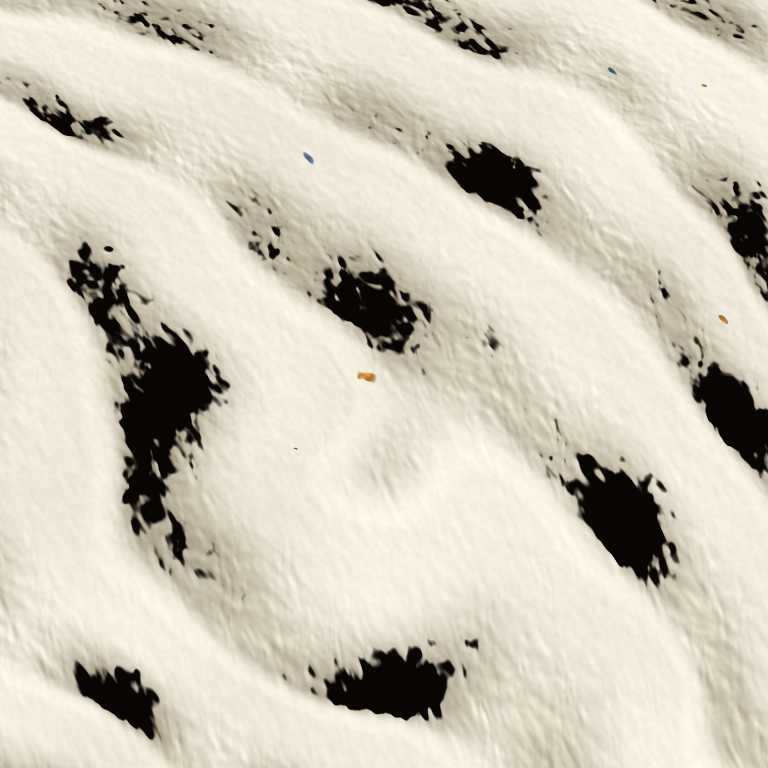
Write a Shadertoy shader that draws this texture.

```glsl
const vec3 SUNLIT = vec3(0.945, 0.925, 0.867);
const vec3 TAN_SHADE = vec3(0.52, 0.475, 0.365);
const vec3 BLACK_SHADOW = vec3(0.03, 0.02, 0.01);
const vec3 ORANGE_CHIP = vec3(0.72, 0.48, 0.22);
const vec3 BLUE_CHIP = vec3(0.36, 0.47, 0.58);

float hash(vec2 p) {
    vec3 h = fract(vec3(p.xyx) * 0.1031);
    h += dot(h, h.yzx + 33.33);
    return fract((h.x + h.y) * h.z);
}

float noise(vec2 p) {
    vec2 cell = floor(p), f = fract(p);
    f = f * f * (3.0 - 2.0 * f);
    float low = mix(hash(cell), hash(cell + vec2(1, 0)), f.x);
    float high = mix(hash(cell + vec2(0, 1)), hash(cell + vec2(1, 1)), f.x);
    return mix(low, high, f.y);
}

// Slanted pits, longer than wide
float sandGrain(vec2 ground) {
    vec2 axes = vec2(0.86 * ground.x - 0.5 * ground.y,
                     0.5 * ground.x + 0.86 * ground.y);
    vec2 p = axes * vec2(112.0, 60.0);
    p += 1.1 * noise(p * 0.4);
    return 0.72 * noise(p) + 0.28 * noise(p * 2.1 + 17.0);
}

// Slow rise to the lee face, then a crisp fall at the crest
float rippleProfile(float t) {
    return smoothstep(0.17, 0.64, t) * (1.0 - smoothstep(0.77, 0.90, t));
}

// Shadow strength along one ripple, from long and short patches
float shadowPatch(float along, float ripple, vec2 p) {
    float phase = 6.283 * hash(vec2(ripple, 4.7));
    float drift = 3.0 * noise(p * 3.1 + 9.0);
    float longPatch = cos(13.0 * along + phase + drift);
    float shortPatch = cos(31.0 * along + 2.3 * phase - drift);
    return 0.5 + 0.33 * longPatch + 0.17 * shortPatch;
}

vec3 addChip(vec3 color, vec2 p, float id) {
    vec2 center = vec2(hash(vec2(id, 1.3)), hash(vec2(id, 8.1)));
    float size = mix(0.004, 0.018, pow(hash(vec2(id, 5.9)), 2.0));
    float angle = mix(0.1, 0.9, hash(vec2(id, 3.4)));
    vec2 d = p - center;
    d = vec2(cos(angle) * d.x + sin(angle) * d.y,
             cos(angle) * d.y - sin(angle) * d.x);
    float dist = length(d * vec2(1.0, 2.3)) / size;
    dist += 0.7 * (noise(p * 150.0) - 0.5);
    vec3 chip = mix(ORANGE_CHIP, BLUE_CHIP, step(0.65, hash(vec2(id, 6.6))));
    chip *= 0.6 + 0.8 * noise(p * 140.0);
    return mix(color, chip, 1.0 - smoothstep(0.6, 1.1, dist));
}

void mainImage(out vec4 fragColor, in vec2 fragCoord) {
    // Top-down coordinates; the log narrows ripples with distance
    vec2 p = fragCoord / iResolution.xy;
    p.y = 1.0 - p.y;
    vec2 ground = vec2(p.x, log(p.y + 0.55));

    // Ripples
    float across = 3.4 * (ground.y - 0.85 * ground.x);
    across += 1.1 * (noise(p * 2.6 + 3.0) - 0.5);
    across += 0.26 * (noise(p * 8.0) - 0.5);
    float t = fract(across);
    float face = rippleProfile(t);
    float along = dot(p, vec2(0.8, 0.54));
    float shadow = shadowPatch(along, floor(across), p);

    // Sunlit sand with pitted tan slopes
    float grain = sandGrain(ground);
    float relief = grain - sandGrain(ground + vec2(0.003, -0.004));
    float slope = face * sqrt(face);
    float shade = slope * (0.08 + 0.72 * shadow);
    shade += 0.10 * (noise(p * 6.0 + 21.0) - 0.5);
    shade += relief * (0.11 + 0.42 * face);
    vec3 color = mix(SUNLIT, TAN_SHADE, clamp(shade, -0.1, 1.2));
    float crest = smoothstep(0.85, 0.93, t) * (1.0 - smoothstep(0.94, 1.0, t));
    color += 0.025 * crest + 0.02 * (noise(p * 210.0) - 0.5);

    // Black shadows that break into pits at their borders
    float strength = mix(1.0, 1.65, noise(p * 4.3 + 13.0));
    float depth = face * shadow * strength + 0.85 * (grain - 0.5);
    depth += 0.22 * (noise(p * 22.0 + 5.0) - 0.5);
    color = mix(color, BLACK_SHADOW, smoothstep(0.82, 1.03, depth));

    // Scattered chips
    for (int i = 0; i < 7; i++) color = addChip(color, p, float(i) + 2.0);

    fragColor = vec4(clamp(color, 0.0, 1.0), 1.0);
}
```
